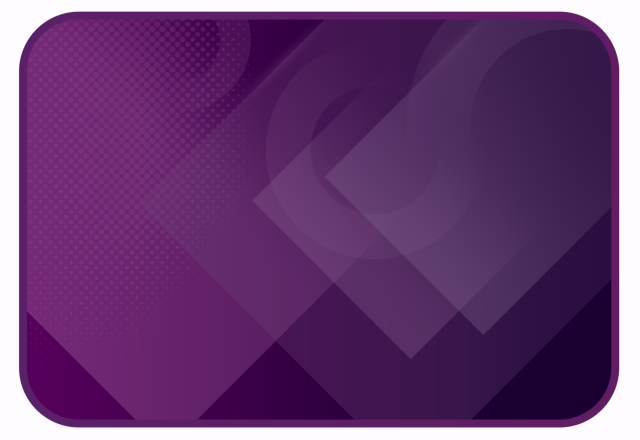
Write a Shadertoy shader that draws this background.

```glsl
float cover(float dist, float soft) {
    return 1.0 - smoothstep(-soft, soft, dist);
}

float fade(float start, float end, float x) {
    return 1.0 - smoothstep(start, end, x);
}

float roundedBox(vec2 p, vec2 halfSize, float radius) {
    vec2 q = abs(p) - halfSize + radius;
    return length(max(q, 0.0)) + min(max(q.x, q.y), 0.0) - radius;
}

// Tilted panel: diag.x lies between sides, diag.y lies above base
float panel(vec2 diag, vec2 sides, float base, float soft) {
    float dist = max(max(sides.x - diag.x, diag.x - sides.y), base - diag.y);
    return cover(dist, soft * 1.4);
}

// Ring that vanishes along a direction, over the given span
float fadingRing(vec2 p, vec2 radii, vec2 direction, vec2 span, float soft) {
    float r = length(p);
    float band = cover(max(radii.x - r, r - radii.y), soft);
    return band * fade(span.x, span.y, dot(p, direction));
}

// Staggered dots, sized by the place of each cell
float halftone(vec2 p, float cell, float soft) {
    mat2 turn = mat2(0.7071, 0.7071, -0.7071, 0.7071);
    vec2 grid = turn * p / cell;
    vec2 middle = floor(grid) + 0.5;
    vec2 place = transpose(turn) * middle * cell;
    float reach = place.x + 0.6 * max(0.565 - place.y, 0.0);
    float size = fade(0.30, 0.60, reach)
               * mix(0.4, 1.0, smoothstep(0.06, 0.32, place.x))
               * smoothstep(0.12, 0.62, place.y);
    float radius = 0.46 * sqrt(size);
    return cover(length(grid - middle) - radius, soft / cell)
         * smoothstep(0.0, 0.12, radius);
}

// Thin light along a diagonal line, brightest at a given point of it
float streak(vec2 diag, float line, float peak) {
    vec2 d = (diag - vec2(line, peak)) / vec2(0.018, 0.16);
    return exp(-dot(d, d));
}

void mainImage(out vec4 fragColor, in vec2 fragCoord) {
    const vec2 center = vec2(0.7273, 0.5);
    const vec3 paper = vec3(1.0, 0.99, 1.0);
    const vec3 magenta = vec3(0.34, 0.0, 0.36);
    const vec3 midnight = vec3(0.10, 0.0, 0.19);
    const vec3 orchid = vec3(0.56, 0.30, 0.56);
    const vec3 plum = vec3(0.42, 0.24, 0.46);
    const vec3 mauve = vec3(0.52, 0.36, 0.55);
    const vec3 slate = vec3(0.49, 0.38, 0.55);

    vec2 p = (fragCoord - 0.5 * iResolution.xy) / iResolution.y + center;
    float soft = 0.75 / iResolution.y;
    vec2 diag = vec2(p.x - p.y, p.x + p.y);

    // Dark base and left panel
    vec3 color = mix(magenta, midnight, clamp((p.x - 0.06) / 1.07, 0.0, 1.0));
    float leftAlpha = mix(0.56, 0.36, clamp(p.x / 0.76, 0.0, 1.0));
    leftAlpha *= fade(1.0, 1.49, diag.y);
    color = mix(color, orchid, leftAlpha * panel(diag, vec2(-9.0, 0.4015), 0.354, soft));

    // Dots and the corner ring
    color = mix(color, orchid, 0.27 * halftone(p, 0.0163, soft));
    float corner = fadingRing(p - vec2(0.407, 0.909), vec2(0.093, 0.163),
                              vec2(-1.0, 0.0), vec2(-0.12, 0.05), soft);
    color = mix(color, orchid, 0.20 * corner);

    // Wide panel with its lit edge and ring
    float wideAlpha = mix(0.34, 0.22, smoothstep(1.04, 1.36, p.x));
    color = mix(color, plum, wideAlpha * panel(diag, vec2(-0.218, 1.0246), 0.852, soft));
    color = mix(color, orchid, 0.20 * streak(diag, -0.218, 1.49));
    float middleRing = fadingRing(p - vec2(0.852, 0.659), vec2(0.146, 0.248),
                                  vec2(0.7071), vec2(-0.10, 0.20), soft);
    color = mix(color, mauve, 0.17 * middleRing);

    // Two front panels
    float frontAlpha = 0.37 * fade(1.15, 1.795, diag.y);
    color = mix(color, mauve, frontAlpha * panel(diag, vec2(0.03, 0.75), 1.117, soft));
    float rightAlpha = mix(0.37, 0.12, smoothstep(1.38, 2.21, diag.y));
    color = mix(color, slate, rightAlpha * panel(diag, vec2(0.14, 0.86), 1.337, soft));

    // Right ring and its lit edge
    float rightRing = fadingRing(p - vec2(1.288, 0.716), vec2(0.218, 0.364),
                                 vec2(0.0, -1.0), vec2(-0.20, 0.12), soft);
    color = mix(color, slate, 0.16 * rightRing);
    color = mix(color, mauve, 0.12 * streak(diag, 0.14, 1.93));

    // Frame and paper
    float card = roundedBox(p - center + vec2(0.002, -0.001), vec2(0.682, 0.4725), 0.136);
    vec3 frame = mix(vec3(0.35, 0.13, 0.41), vec3(0.38, 0.11, 0.39), p.x / 1.4545);
    color = mix(frame, color, cover(card + 0.018, soft));
    color = mix(paper, color, cover(card, soft));
    fragColor = vec4(color, 1.0);
}
```
